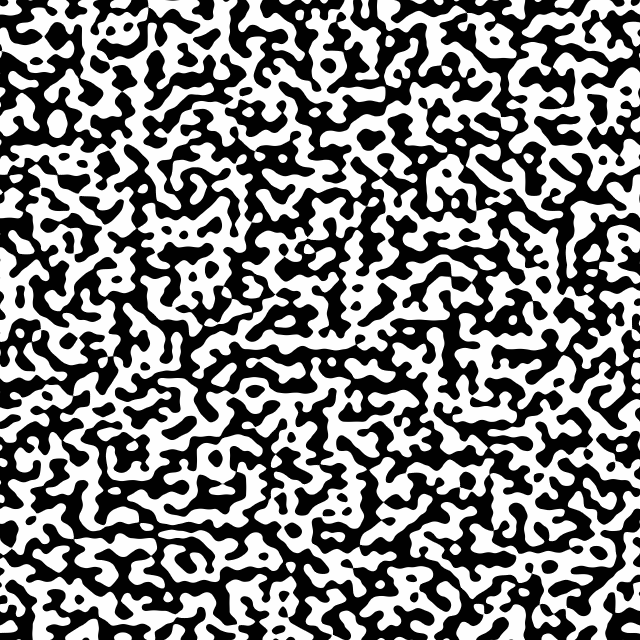
Reproduce this texture procedurally as a Shadertoy shader.

```glsl
// Black and white labyrinth of worms and blobs, cut from gradient noise.

const vec2  CELLS = vec2(39.0, 44.0);     // noise cells across the canvas
const float WHITE_BIAS = 0.005;           // lifts the share of white
const float EDGE_PIXELS = 1.0;            // width of the smoothed edge
const vec3  INK = vec3(0.004);
const vec3  PAPER = vec3(0.996);
const float TAU = 6.2831853;

// Integer hash of a lattice point, giving a value in 0..1
float hash(ivec2 cell) {
    uvec2 q = uvec2(cell + 4096) * uvec2(1597334673u, 3812015801u);
    uint h = (q.x ^ q.y) * 1597334673u;
    h = (h ^ (h >> 15)) * 2246822519u;
    h ^= h >> 13;
    return float(h >> 8) / 16777216.0;
}

// Random unit gradient of a lattice point, projected on the offset
float slope(ivec2 cell, vec2 offset) {
    float angle = TAU * hash(cell);
    return dot(vec2(cos(angle), sin(angle)), offset);
}

// Gradient noise with quintic blending
float gradientNoise(vec2 p) {
    ivec2 cell = ivec2(floor(p));
    vec2 f = fract(p);
    vec2 blend = f * f * f * (f * (f * 6.0 - 15.0) + 10.0);
    float bottom = mix(slope(cell, f),
                       slope(cell + ivec2(1, 0), f - vec2(1.0, 0.0)), blend.x);
    float top = mix(slope(cell + ivec2(0, 1), f - vec2(0.0, 1.0)),
                    slope(cell + ivec2(1, 1), f - vec2(1.0, 1.0)), blend.x);
    return mix(bottom, top, blend.y);
}

void mainImage(out vec4 fragColor, in vec2 fragCoord) {
    vec2 uv = fragCoord / iResolution.xy;
    float field = gradientNoise(uv * CELLS) + WHITE_BIAS;

    // Threshold at zero, smoothed over the local rate of change
    float rate = length(vec2(dFdx(field), dFdy(field)));
    float white = clamp(0.5 + field / max(rate * EDGE_PIXELS, 1e-5), 0.0, 1.0);

    fragColor = vec4(mix(INK, PAPER, white), 1.0);
}
```
